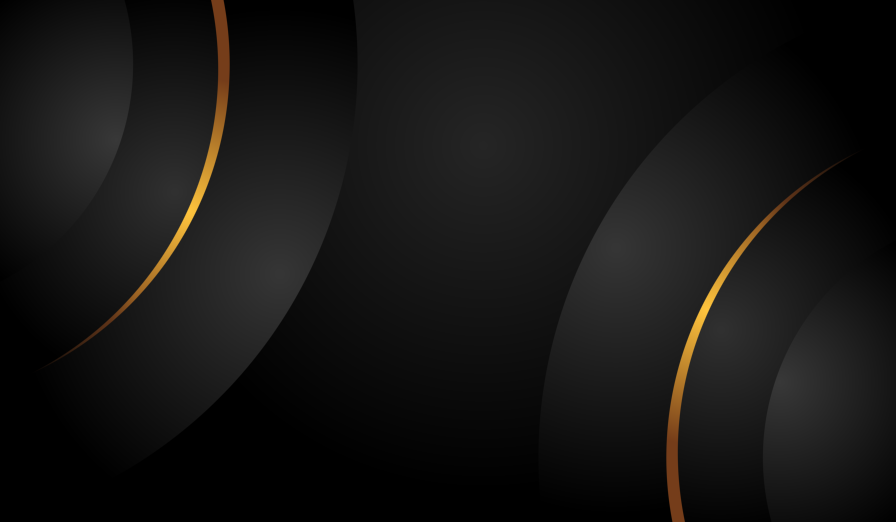
Reproduce this background procedurally as a Shadertoy shader.

```glsl
const vec3 GOLD = vec3(1.0, 0.77, 0.24);
const vec3 BRONZE = vec3(0.46, 0.24, 0.10);
const vec3 GREY = vec3(1.0);

// Coverage of a disc with a smooth edge about one pixel wide
float disc(vec2 p, vec2 center, float radius, float pixel) {
    return 1.0 - smoothstep(-0.75 * pixel, 0.75 * pixel, length(p - center) - radius);
}

// Linear falloff from 1 at the center to 0 at the reach
float glow(vec2 p, vec2 center, float reach) {
    return clamp(1.0 - length(p - center) / reach, 0.0, 1.0);
}

// Gold trim: bright highlight, bronze arms, fading out at the thin tip
vec3 trimColor(vec2 p, vec3 base) {
    vec3 metal = mix(BRONZE, GOLD, glow(p, vec2(0.362, 0.594), 0.26));
    float fade = clamp((p.x - 0.056) / 0.204, 0.0, 1.0);
    return mix(base, metal, fade);
}

// Stacked discs in the upper left corner, painted from back to front
vec3 cornerDiscs(vec3 color, vec2 p, float pixel) {
    float shade = 0.21 * glow(p, vec2(0.536, 0.475), 0.51);
    color = mix(color, GREY * shade, disc(p, vec2(-0.219, 0.877), 0.904, pixel));

    // Two offset discs of equal size leave a tapering crescent
    float crescent = disc(p, vec2(-0.212, 0.877), 0.652, pixel);
    color = mix(color, trimColor(p, color), crescent);

    shade = 0.19 * glow(p, vec2(0.335, 0.632), 0.39);
    color = mix(color, GREY * shade, disc(p, vec2(-0.234, 0.867), 0.652, pixel));

    shade = 0.22 * glow(p, vec2(0.223, 0.732), 0.345);
    return mix(color, GREY * shade, disc(p, vec2(-0.213, 0.877), 0.468, pixel));
}

void mainImage(out vec4 fragColor, in vec2 fragCoord) {
    float pixel = 1.0 / iResolution.y;
    vec2 p = fragCoord * pixel;
    vec2 canvas = vec2(iResolution.x * pixel, 1.0);

    // Soft backdrop light
    vec3 color = GREY * 0.145 * glow(p, vec2(0.926, 0.721), 0.66);

    // The lower right group is the upper left one turned half a circle
    color = cornerDiscs(color, p, pixel);
    color = cornerDiscs(color, canvas - p, pixel);

    fragColor = vec4(color, 1.0);
}
```
